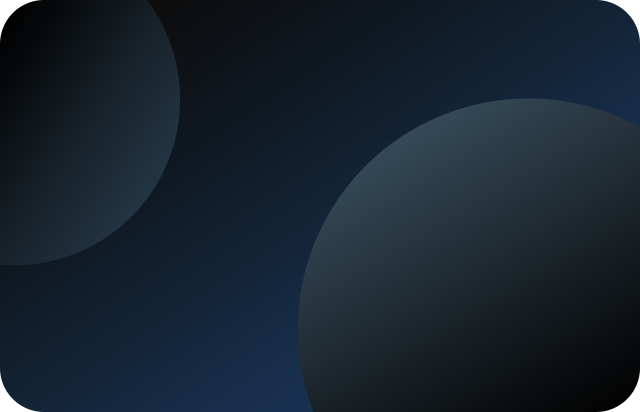
Reproduce this background procedurally as a Shadertoy shader.

```glsl
// Lengths are in canvas heights; disc gradients are in disc radii.
const float CORNER_RADIUS = 0.107;
const vec3 PAGE_COLOR = vec3(1.0);

const vec2 SKY_AXIS = vec2(0.555, -0.832);
const vec3 SKY_STOPS = vec3(0.20, 0.60, 1.20);
const vec3 SKY_DARK = vec3(0.050, 0.045, 0.045);
const vec3 SKY_MID = vec3(0.060, 0.100, 0.140);
const vec3 SKY_BLUE = vec3(0.095, 0.190, 0.310);

const vec2 SMALL_CENTER = vec2(0.034, 0.759);
const float SMALL_RADIUS = 0.403;
const vec2 SMALL_AXIS = vec2(0.83, -0.55);
const vec3 SMALL_STOPS = vec3(-0.30, 0.40, 0.95);
const vec3 SMALL_DARK = vec3(0.0);
const vec3 SMALL_MID = vec3(0.085, 0.123, 0.150);
const vec3 SMALL_LIGHT = vec3(0.135, 0.200, 0.260);

const vec2 LARGE_CENTER = vec2(1.283, 0.201);
const float LARGE_RADIUS = 0.560;
const vec2 LARGE_AXIS = vec2(0.52, -0.86);
const vec3 LARGE_STOPS = vec3(-1.00, -0.30, 0.48);
const vec3 LARGE_LIGHT = vec3(0.205, 0.285, 0.345);
const vec3 LARGE_MID = vec3(0.115, 0.155, 0.180);
const vec3 LARGE_DARK = vec3(0.008);

// Linear blend through three colours placed at the given stops
vec3 gradient(float t, vec3 stops, vec3 first, vec3 middle, vec3 last) {
    float lower = clamp((t - stops.x) / (stops.y - stops.x), 0.0, 1.0);
    float upper = clamp((t - stops.y) / (stops.z - stops.y), 0.0, 1.0);
    return mix(mix(first, middle, lower), last, upper);
}

float roundedBox(vec2 p, vec2 halfSize, float radius) {
    vec2 q = abs(p) - halfSize + radius;
    return length(max(q, 0.0)) + min(max(q.x, q.y), 0.0) - radius;
}

// Antialiased coverage of a signed distance
float coverage(float dist) {
    return clamp(0.5 - dist * iResolution.y, 0.0, 1.0);
}

void mainImage(out vec4 fragColor, in vec2 fragCoord) {
    vec2 p = fragCoord / iResolution.y;
    vec2 canvas = vec2(iResolution.x / iResolution.y, 1.0);

    // Diagonal backdrop, measured from the top left corner
    float skyT = dot(p - vec2(0.0, 1.0), SKY_AXIS);
    vec3 color = gradient(skyT, SKY_STOPS, SKY_DARK, SKY_MID, SKY_BLUE);

    // Upper left disc
    vec2 q = (p - SMALL_CENTER) / SMALL_RADIUS;
    vec3 disc = gradient(dot(q, SMALL_AXIS), SMALL_STOPS,
                         SMALL_DARK, SMALL_MID, SMALL_LIGHT);
    color = mix(color, disc, coverage((length(q) - 1.0) * SMALL_RADIUS));

    // Lower right disc
    q = (p - LARGE_CENTER) / LARGE_RADIUS;
    disc = gradient(dot(q, LARGE_AXIS), LARGE_STOPS,
                    LARGE_LIGHT, LARGE_MID, LARGE_DARK);
    color = mix(color, disc, coverage((length(q) - 1.0) * LARGE_RADIUS));

    // Rounded card on the page
    float card = roundedBox(p - 0.5 * canvas, 0.5 * canvas, CORNER_RADIUS);
    color = mix(PAGE_COLOR, color, coverage(card));

    fragColor = vec4(color, 1.0);
}
```
